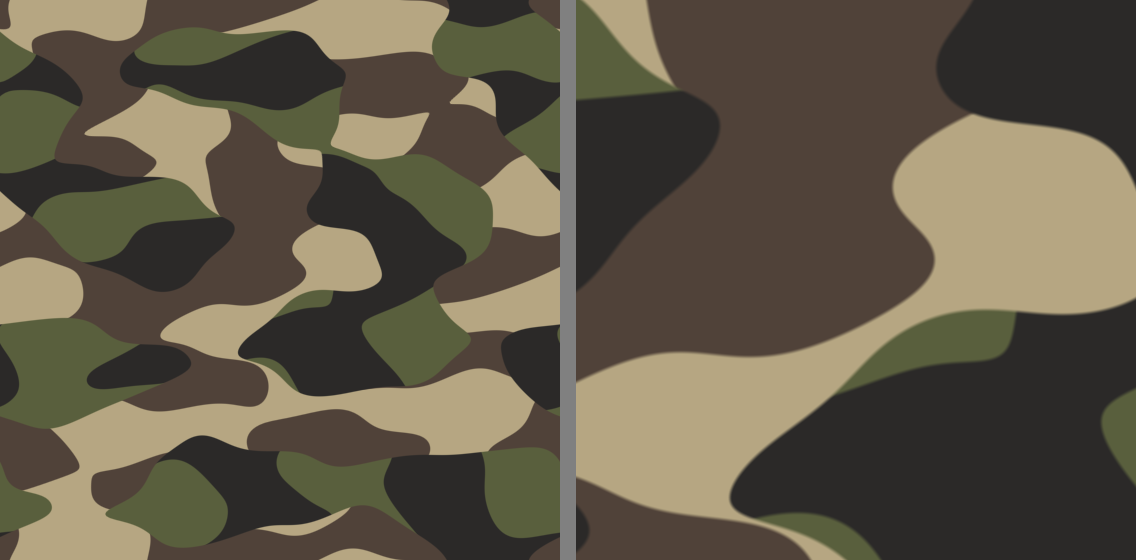
Left: the whole. Right: its middle third, enlarged.
Write a Shadertoy shader that draws this pattern.

```glsl
// Four-colour woodland camouflage with flat, wavy, mostly horizontal patches.
// One field of layered sines splits the canvas into two colour pairs, and a
// finer field splits each pair. All waves are whole per canvas, so it tiles.

#define WAVES 10                  // sines in each field
#define FREQUENCY vec2(2.5, 4.5)  // mean waves per canvas, across and up
#define BEND 0.022                // size of the broad warp
#define RIPPLE 0.008              // size of the fine warp
#define EDGE 0.003                // width of the colour edges
#define SEED 3.0                  // choice of layout

const float TAU = 6.2831853;
const vec3 BLACK = vec3(0.168, 0.162, 0.158);
const vec3 GREEN = vec3(0.350, 0.372, 0.238);
const vec3 TAN   = vec3(0.712, 0.652, 0.508);
const vec3 BROWN = vec3(0.314, 0.258, 0.222);

float hash(float n) {
    return fract(sin(n * 12.9898 + 4.137) * 4375.85);
}

// Bends the outlines into lobes and fingers.
vec2 warp(vec2 p) {
    vec2 broad = vec2(dot(p, vec2(1.0, 3.0)), dot(p, vec2(2.0, -2.0)));
    p += BEND * vec2(1.0, 0.6) * sin(TAU * (broad + vec2(0.15, 0.60)));
    vec2 fine = vec2(dot(p, vec2(3.0, 7.0)), dot(p, vec2(5.0, -4.0)));
    return p + RIPPLE * sin(TAU * (fine + vec2(0.35, 0.80)));
}

// Zero-mean sum of sines whose directions are spread over a half turn.
float patchField(vec2 p, float seed, float minScale, float maxScale) {
    float sum = 0.0;
    for (int i = 0; i < WAVES; i++) {
        float n = float(i) + 37.0 * seed;
        float angle = 0.5 * TAU * (float(i) + hash(n)) / float(WAVES);
        float scale = mix(minScale, maxScale, hash(n + 211.3));
        vec2 wave = round(FREQUENCY * scale * vec2(cos(angle), sin(angle)));
        sum += sin(TAU * (dot(wave, p) + hash(n + 503.7)));
    }
    return sum;
}

// Coverage of the positive side, with an even edge width on the canvas.
float coverage(float field) {
    float slope = length(vec2(dFdx(field), dFdy(field))) * iResolution.y;
    float width = max(EDGE, 1.2 / iResolution.y);
    return smoothstep(-0.5, 0.5, field / max(slope * width, 1e-5));
}

void mainImage(out vec4 fragColor, in vec2 fragCoord) {
    vec2 p = warp(fragCoord / iResolution.y);

    // The coarse field picks the pair, the finer ones the colour within it.
    float pair  = coverage(patchField(p, SEED, 0.75, 1.0));
    float dark  = coverage(patchField(p, SEED + 1.0, 1.05, 1.4));
    float earth = coverage(patchField(p, SEED + 2.0, 1.05, 1.4));

    vec3 forest = mix(BLACK, GREEN, dark);
    vec3 ground = mix(TAN, BROWN, earth);
    fragColor = vec4(mix(forest, ground, pair), 1.0);
}
```
